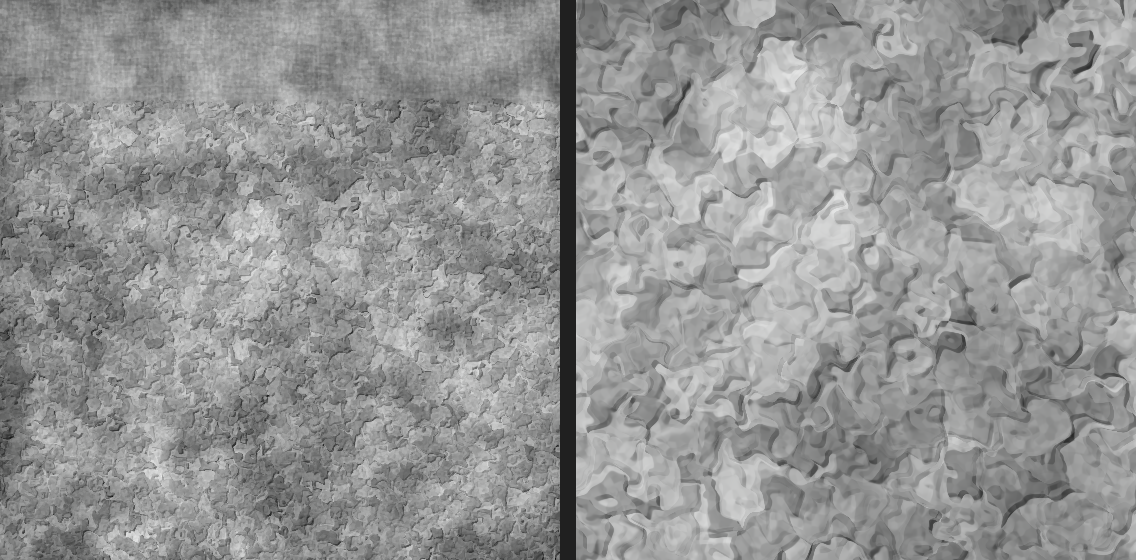
Left: the whole. Right: its middle third, enlarged.
Give the GLSL for this texture, as a Shadertoy shader.

```glsl
vec3 hash(vec2 cell) {
    vec3 q = fract(cell.xyx * vec3(.1031, .1030, .0973));
    q += dot(q, q.yxz + 33.33);
    return fract((q.xxy + q.yzz) * q.zyx);
}

// Cellular shade: low sharpness gives soft clouds, high gives crisp flakes
float cells(vec2 p, float sharpness) {
    vec2 base = floor(p);
    float sum = 0.0, total = 0.0;
    for (int y = -1; y <= 1; y++)
    for (int x = -1; x <= 1; x++) {
        vec2 cell = base + vec2(x, y);
        vec3 h = hash(cell + 200.0);
        vec2 d = cell + h.xy - p;
        float weight = exp(-sharpness * dot(d, d));
        sum += weight * h.z;
        total += weight;
    }
    return sum / total - 0.5;
}

// Ragged flakes in two sizes, bent by soft cells
float flakes(vec2 p) {
    vec2 bend = vec2(cells(p * 1.6 + 9.3, 5.0), cells(p * 1.6 + 57.7, 5.0));
    p += 1.3 * bend;
    return 0.64 * cells(p, 40.0) + 0.42 * cells(p * 1.9 + 31.4, 22.0);
}

void mainImage(out vec4 fragColor, in vec2 fragCoord) {
    vec2 uv = fragCoord / iResolution.xy;

    // Broad mottling
    float clouds = 0.19 * cells(uv * 5.0 + 3.7, 4.0)
                 + 0.22 * cells(uv * vec2(13.0, 15.0) + 21.2, 4.0);

    // Flaked field with shaded rims and dark cracks
    vec2 p = uv * 56.0;
    float flake = flakes(p);
    float relief = flake - flakes(p + vec2(0.13, -0.13));
    float flaked = 0.27 * flake + 0.16 * relief - 0.12 * abs(relief)
                 + 0.09 * cells(uv * 30.0 + 71.0, 5.0);

    // Woven upper band
    float weave = 0.08 * cells(uv * vec2(55.0, 240.0), 5.0)
                + 0.08 * cells(uv * vec2(240.0, 55.0) + 13.0, 5.0)
                + 0.12 * cells(uv * vec2(38.0, 30.0) + 45.0, 4.0);

    float field = smoothstep(0.822, 0.816, uv.y + 0.012 * flake);
    float grain = 0.09 * cells(uv * 230.0 + 5.0, 7.0);
    float shade = 0.568 + clouds + grain + mix(weave, flaked, field);

    // Darkened borders
    vec2 border = min(uv, 1.0 - uv);
    shade -= 0.07 * exp(-28.0 * min(border.x, border.y));

    fragColor = vec4(clamp(shade + vec3(-0.002, 0.001, 0.0), 0.0, 1.0), 1.0);
}
```
